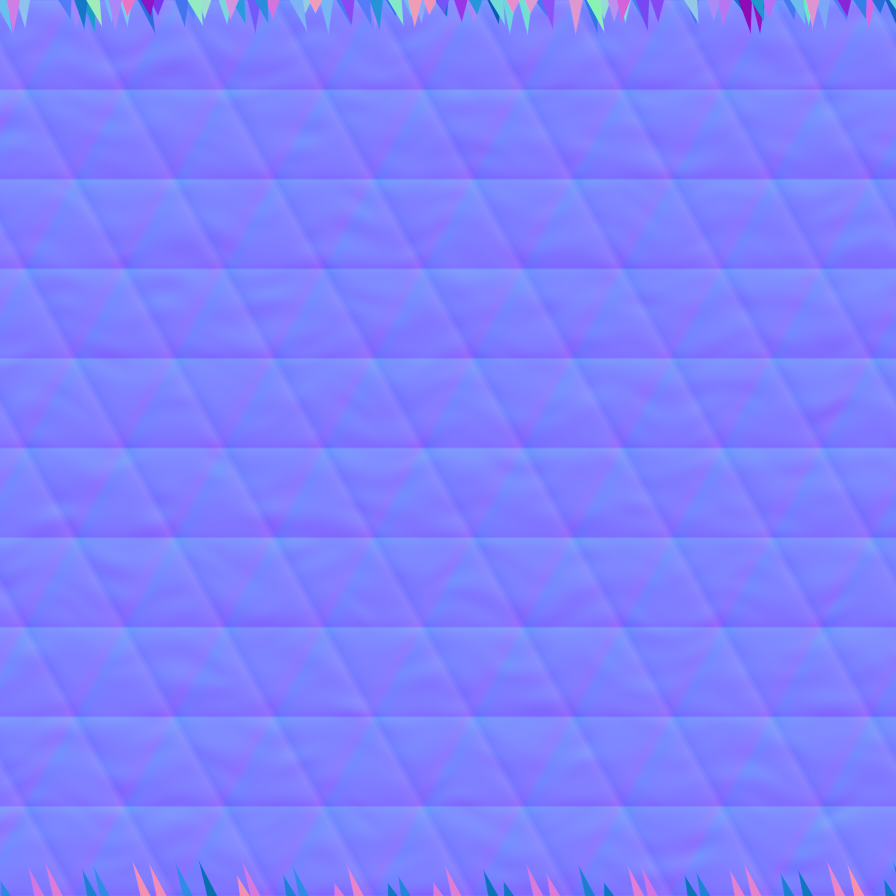
Reproduce this texture map procedurally as a Shadertoy shader.

```glsl
// Normal map of quilted fabric: triangular pillows, soft creases and a frayed fringe at top and bottom.

float hash(float n) {
    return fract(sin(n * 12.9898) * 4375.85);
}

// Signed slope beside the seams at whole values of t; softness rounds the seam itself.
float seamSlope(float t, float falloff, float softness) {
    float f = fract(t);
    float edge = min(f, 1.0 - f);
    float side = f < 0.5 ? 1.0 : -1.0;
    return side * smoothstep(0.0, max(softness, fwidth(t)), edge) * exp(-edge * falloff);
}

// Mostly horizontal fabric creases from warped, layered sines gathered in patches.
vec2 creaseSlope(vec2 p) {
    vec2 slope = vec2(0.0);
    for (int i = 1; i <= 6; i++) {
        float k = float(i);
        p += 0.008 * sin(p.yx * vec2(29.0, 41.0) + k * 1.7);
        vec2 wave = vec2(24.0 * sin(k * 2.4), 40.0 + 24.0 * k);
        float patches = 0.5 + 0.5 * sin(p.x * (23.0 + 6.0 * k) + k * 2.1) * sin(p.y * (31.0 + 4.0 * k) + k);
        slope += normalize(wave) * cos(dot(wave, p) + k * 4.3) * patches * patches;
    }
    return 0.042 * slope;
}

// Lays slanted, tapering threads over the normal; depth is measured from the canvas edge.
vec3 addFringe(vec3 normal, float x, float depth, bool top) {
    float blur = 0.9 / iResolution.y;
    int layers = top ? 2 : 1;
    for (int layer = 0; layer < layers; layer++) {
        for (int i = -2; i <= 2; i++) {
            float cell = floor(x * 54.0) + float(i);
            float kind = mod(cell, 6.0);
            float seed = kind + 7.0 * float(layer) + (top ? 31.0 : 3.0);
            float vary = hash(cell * 1.37 + seed);

            // Tilt direction: the lower edge alternates pairs facing right and left.
            float angle = top ? 1.5708 * floor(4.0 * hash(seed * 2.3)) + 0.7 * (vary - 0.5)
                              : (kind > 1.5 && kind < 3.5 ? 0.0 : 3.14) + 0.3 * (vary - 0.5);
            float tilt = top ? mix(0.3, 0.95, hash(seed + vary)) : mix(0.6, 0.95, vary);
            float present = top ? step(0.2, hash(seed * 7.9 + vary))
                                : (kind == 1.0 || kind == 4.0 ? 0.0 : 1.0);

            float tall = mix(0.014, 0.038, hash(seed * 3.1 + 0.4 * vary));
            float lean = top ? mix(-0.1, 0.4, hash(seed * 5.7)) : -0.38;
            float center = (cell + 0.3 + 0.5 * vary) / 54.0 + 0.005 * float(layer);
            float halfWidth = (top ? 0.0075 : 0.0055) * (1.0 - depth / tall);
            float cover = smoothstep(-blur, blur, halfWidth - abs(x - center - lean * depth));

            vec3 thread = vec3(tilt * vec2(cos(angle), sin(angle)), sqrt(1.0 - tilt * tilt));
            normal = mix(normal, thread, cover * present);
        }
    }
    return normal;
}

void mainImage(out vec4 fragColor, in vec2 fragCoord) {
    vec2 uv = fragCoord / iResolution.xy;

    // Nine triangles across, ten rows counted downward.
    float column = uv.x * 9.0;
    float row = (1.0 - uv.y) * 10.0;
    float falling = column - 0.5 * row + 0.25;
    float rising = column + 0.5 * row - 0.75;

    // Pillow slopes around the three seam directions.
    vec2 slope = vec2(0.0, 0.012 + 0.035 * (1.0 - 2.0 * fract(row)));
    slope.y += 0.13 * seamSlope(row, 8.0, 0.015);
    slope -= vec2(0.874, 0.486) * 0.16 * seamSlope(falling, 11.0, 0.05);
    slope -= vec2(0.874, -0.486) * 0.23 * seamSlope(rising, 11.0, 0.08);
    slope += creaseSlope(uv);

    vec3 normal = vec3(slope, sqrt(1.0 - dot(slope, slope)));
    normal = addFringe(normal, uv.x, 1.0 - uv.y, true);
    normal = addFringe(normal, uv.x, uv.y, false);

    fragColor = vec4(0.5 + 0.5 * normalize(normal), 1.0);
}
```
